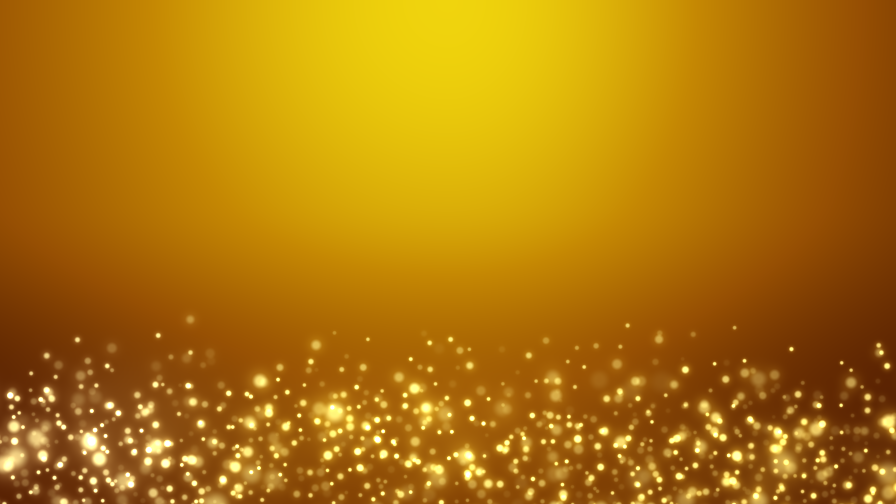
This background is drawn by a WebGL 1 fragment shader. Its source:

```glsl
precision highp float;
uniform vec2 u_resolution;

#define LAYERS 5
#define FINEST_CELL 0.028
#define CELL_GROWTH 1.46
#define DENSITY 0.85
#define SWARM_FULL 0.12
#define SWARM_TOP 0.46
#define CORE_GAIN 1.15
#define HALO_GAIN 0.65
#define HAZE_GAIN 0.16

const vec3 UMBER = vec3(0.32, 0.11, 0.005);
const vec3 BRONZE = vec3(0.59, 0.31, 0.01);
const vec3 AMBER = vec3(0.77, 0.53, 0.01);
const vec3 YELLOW = vec3(0.94, 0.83, 0.05);
const vec3 GOLD = vec3(0.98, 0.72, 0.18);
const vec3 PEACH = vec3(0.94, 0.72, 0.44);
const vec3 CREAM = vec3(1.0, 0.93, 0.62);

float hash(vec2 p) {
  vec3 q = fract(vec3(p.xyx) * 0.1031);
  q += dot(q, q.yzx + 33.33);
  return fract((q.x + q.y) * q.z);
}

// Warm light falling from the top centre, with darker lower sides
vec3 backdrop(vec2 uv) {
  float dx = uv.x - 0.5;
  float dy = 1.0 - uv.y;
  float spread = dx < 0.0 ? 3.7 : 5.2;
  float glow = exp(-spread * dx * dx - 1.05 * dy * dy);
  float low = 1.0 - smoothstep(0.15, 0.6, uv.y);
  glow *= 1.0 - low * (0.34 + 2.0 * dx * dx);

  vec3 color = mix(UMBER, BRONZE, clamp(glow * 3.0, 0.0, 1.0));
  color = mix(color, AMBER, clamp(glow * 3.0 - 1.0, 0.0, 1.0));
  return mix(color, YELLOW, clamp(glow * 3.0 - 2.0, 0.0, 1.0));
}

// One jittered grid of soft discs; x is core strength, y is halo strength
vec2 sparkles(vec2 p, float cell, float seed, float blur) {
  vec2 home = floor(p / cell);
  float pixel = 1.0 / u_resolution.y;
  vec2 light = vec2(0.0);
  for (int j = -1; j <= 1; j++) {
    for (int i = -1; i <= 1; i++) {
      vec2 id = home + vec2(float(i), float(j));
      vec2 key = id + seed * 17.3;
      vec2 jitter = vec2(hash(key), hash(key + 41.7));
      vec2 center = (id + jitter) * cell;
      float fall = 1.0 - smoothstep(SWARM_FULL, SWARM_TOP, center.y);
      float present = 1.0 - step(DENSITY * fall * fall, hash(key + 73.1));

      float size = hash(key + 97.9);
      float radius = cell * mix(0.11, 0.29, size * size);
      float power = mix(0.25, 1.0, hash(key + 19.4));
      power *= power * present * mix(1.0, 0.6, blur);

      float d = distance(p, center);
      float inner = radius * mix(0.5, 0.2, blur);
      float core = 1.0 - smoothstep(inner, radius + pixel, d);
      float halo = exp(-d * d / (2.0 * radius * radius));
      light += power * vec2(core, halo);
    }
  }
  return light;
}

// Broad clouds of light behind the dense clusters
float haze(vec2 uv) {
  vec2 left = (uv - vec2(0.14, 0.15)) / vec2(0.10, 0.12);
  vec2 middle = (uv - vec2(0.44, 0.15)) / vec2(0.20, 0.11);
  vec2 right = (uv - vec2(0.86, 0.09)) / vec2(0.14, 0.09);
  return exp(-dot(left, left)) + exp(-dot(middle, middle))
    + 0.6 * exp(-dot(right, right));
}

void main() {
  vec2 uv = gl_FragCoord.xy / u_resolution;
  vec2 p = gl_FragCoord.xy / u_resolution.y;
  vec3 color = backdrop(uv);

  // Layers run from fine sharp specks to large blurred discs
  vec2 light = vec2(0.0);
  float cell = FINEST_CELL;
  for (int i = 0; i < LAYERS; i++) {
    float layer = float(i);
    light += sparkles(p, cell, layer + 1.0, layer / float(LAYERS - 1));
    cell *= CELL_GROWTH;
  }

  // Clusters shine brighter than the gaps between them
  float cloud = haze(uv);
  light *= 0.7 + 0.45 * cloud;

  // Halos turn from peach on the left to gold, and cores are cream
  vec3 tint = mix(PEACH, GOLD, smoothstep(0.1, 0.35, uv.x));
  vec3 glow = tint * (HALO_GAIN * light.y + HAZE_GAIN * cloud);
  glow = clamp(glow + CREAM * light.x * CORE_GAIN, 0.0, 1.0);

  // Screen blend keeps overlapping lights from clipping harshly
  color = 1.0 - (1.0 - color) * (1.0 - glow);
  gl_FragColor = vec4(color, 1.0);
}
```
